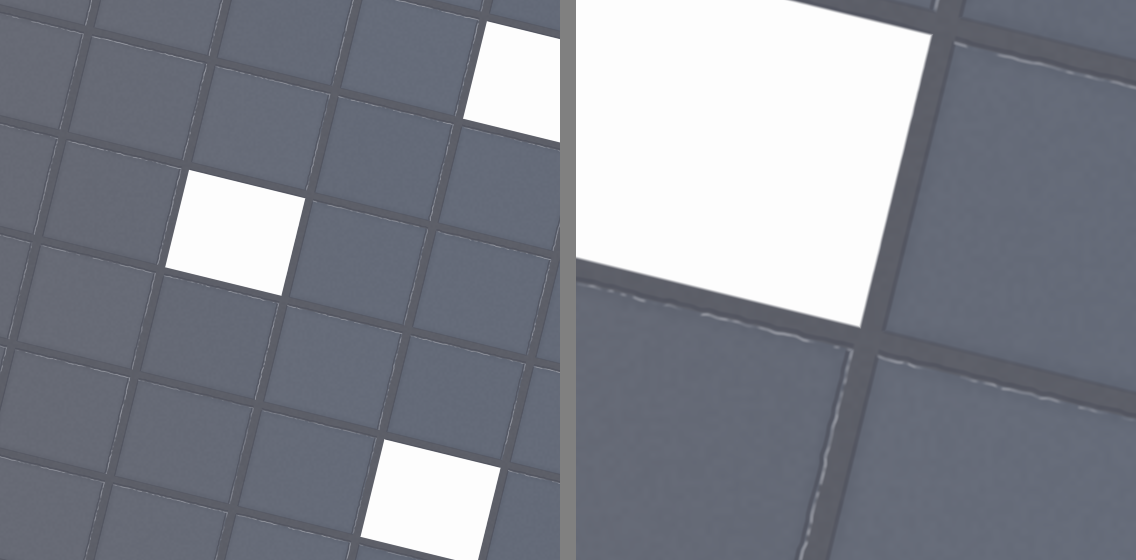
Left, the full canvas; right, a detail of the centre.
Write a three.js fragment shader that draws this pattern.

```glsl
// Tilted grid of slate panels with recessed joints, worn bright edges and a few white panels.
varying vec2 vUv;

const float TILT = 0.2405;                  // clockwise, radians
const vec2 PITCH = vec2(0.2267, 0.1922);    // panel spacing
const vec2 ANCHOR = vec2(0.420, 0.5843);    // centre of cell (0, 0)
const float JOINT = 0.0150;                 // joint width
const float SOFT = 0.0012;                  // edge smoothing

const vec3 SLATE_WARM = vec3(0.403, 0.416, 0.458);
const vec3 SLATE_COOL = vec3(0.395, 0.420, 0.474);
const vec3 JOINT_GREY = vec3(0.363, 0.372, 0.408);
const vec3 SHADOW = vec3(0.315, 0.325, 0.370);
const vec3 GLINT = vec3(0.570, 0.580, 0.615);
const vec3 WHITE = vec3(0.992);

float hash(vec2 p) {
  vec3 q = fract(vec3(p.xyx) * 0.1031);
  q += dot(q, q.yzx + 33.33);
  return fract((q.x + q.y) * q.z);
}

float noise(vec2 p) {
  vec2 i = floor(p);
  vec2 f = fract(p);
  f = f * f * (3.0 - 2.0 * f);
  float low = mix(hash(i), hash(i + vec2(1.0, 0.0)), f.x);
  float high = mix(hash(i + vec2(0.0, 1.0)), hash(i + vec2(1.0, 1.0)), f.x);
  return mix(low, high, f.y);
}

vec2 rotate(vec2 p, float angle) {
  float c = cos(angle);
  float s = sin(angle);
  return vec2(c * p.x - s * p.y, s * p.x + c * p.y);
}

float boxDistance(vec2 p, vec2 halfSize) {
  vec2 d = abs(p) - halfSize;
  return max(d.x, d.y);
}

float fill(float d) {
  return 1.0 - smoothstep(-SOFT, SOFT, d);
}

float stripe(float d, float width) {
  return 1.0 - smoothstep(0.5 * width - 0.5 * SOFT, 0.5 * width + SOFT, abs(d));
}

// Keeps a stripe within the length of one panel side
float span(float along, float halfLength) {
  return fill(abs(along) - halfLength);
}

// Broken brightness along an edge
float wear(float along, float seed) {
  float fine = noise(vec2(along * 260.0, seed));
  float broad = noise(vec2(along * 45.0, seed + 7.0));
  return smoothstep(0.2, 0.8, 0.55 * fine + 0.55 * broad);
}

// White panels sit on a diagonal lattice starting at column 0
float isWhite(vec2 cell) {
  vec2 odd = mod(cell, 2.0);
  float diagonal = mod(0.5 * (cell.x + cell.y), 2.0);
  float lattice = step(odd.x + odd.y, 0.5) * step(diagonal, 0.5);
  return lattice * step(-0.5, cell.x);
}

// Shadow and glint lines around one panel
vec3 edgeLines(vec3 base, vec2 p, vec2 halfSize, float seed) {
  vec2 jag = 0.0012 * (vec2(noise(vec2(p.y * 170.0, seed)),
                            noise(vec2(p.x * 170.0, seed + 3.0))) - 0.5);
  float spanX = span(p.x, halfSize.x);
  float spanY = span(p.y, halfSize.y);
  float right = p.x - halfSize.x + jag.x;
  float top = p.y - halfSize.y + jag.y;

  float dark = 0.75 * stripe(p.x + halfSize.x, 0.0018) * spanY;
  dark = max(dark, 0.45 * stripe(p.y + halfSize.y, 0.0016) * spanX);
  dark = max(dark, 0.75 * stripe(top - 0.0022, 0.0018) * spanX);
  dark = max(dark, 0.75 * stripe(right + 0.0026, 0.0016) * spanY);

  float glint = stripe(top + 0.0008, 0.0012) * spanX * wear(p.x, seed);
  glint = max(glint, stripe(right, 0.0014) * spanY * wear(p.y, seed + 19.0));

  vec3 color = mix(base, SHADOW, dark);
  return mix(color, GLINT, glint * mix(0.55, 0.95, hash(vec2(seed, 5.0))));
}

void main() {
  // Cell number and position inside the cell
  vec2 grid = rotate(vUv - ANCHOR, TILT) / PITCH + 0.5;
  vec2 cell = floor(grid);
  vec2 p = (fract(grid) - 0.5) * PITCH;
  vec2 halfSize = 0.5 * (PITCH - JOINT);
  float d = boxDistance(p, halfSize);
  float seed = floor(hash(cell + 50.0) * 200.0);

  // Slate face, cooler to the right and darker at its rim
  vec3 slate = mix(SLATE_WARM, SLATE_COOL, smoothstep(0.0, 0.8, vUv.x));
  slate += 0.008 * (hash(cell + 90.0) - 0.5);
  slate -= 0.018 * smoothstep(-0.012, 0.0, d);

  vec3 color = mix(JOINT_GREY, slate, fill(d));
  color = edgeLines(color, p, halfSize, seed);
  color += 0.012 * (noise(vUv * 240.0 + 11.0) - 0.5);

  // White panels reach slightly over the joint
  color = mix(color, WHITE, isWhite(cell) * fill(d - 0.0010));
  gl_FragColor = vec4(color, 1.0);
}
```
